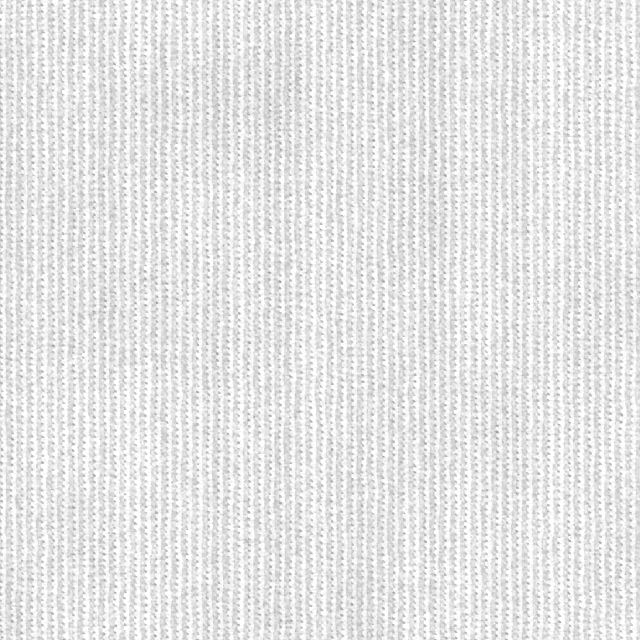
A three.js fragment shader for this texture:

```glsl
// Pale rib-knit cloth: narrow upright ribs of white, scalloped stitches beside
// grey furrows of slanted strands, with a small shadow under every stitch.
// Each rib is a column of cells; hashes and value noise vary shape and tone.

varying vec2 vUv;

const float RIBS = 62.0;            // columns across
const float STITCHES = 98.0;        // rows down
const float RIB_CENTER = 0.36;      // within a column, 0 to 1
const float RIB_HALF_WIDTH = 0.24;
const float SCALLOP = 0.13;         // depth of the toothed edge
const float EDGE_SOFT = 0.09;
const float WOBBLE = 0.10;          // sideways drift of ribs, in columns
const float STRAND_SLANT = 0.75;
const float GRAIN = 0.15;
const float BROAD_TONE = 0.035;

const vec3 WHITE = vec3(0.985);
const vec3 LIGHT = vec3(0.90);
const vec3 GREY = vec3(0.825);
const vec3 SHADOW = vec3(0.70);

float hash(vec2 p) {
  vec3 q = fract(vec3(p.xyx) * 0.1031);
  q += dot(q, q.yzx + 33.33);
  return fract((q.x + q.y) * q.z);
}

float noise(vec2 p) {
  vec2 i = floor(p);
  vec2 f = fract(p);
  f = f * f * (3.0 - 2.0 * f);
  float low = mix(hash(i), hash(i + vec2(1.0, 0.0)), f.x);
  float high = mix(hash(i + vec2(0.0, 1.0)), hash(i + vec2(1.0)), f.x);
  return mix(low, high, f.y);
}

// Soft elliptical spot, 1 at its center and 0 at its rim
float spot(vec2 p, vec2 radius) {
  return 1.0 - smoothstep(0.35, 1.0, length(p / radius));
}

void main() {
  // Column and stitch coordinates
  float x = vUv.x * RIBS;
  x += WOBBLE * (noise(vec2(x * 0.8, vUv.y * 34.0)) - 0.5) * 2.0;
  float column = floor(x);
  float u = fract(x);
  float y = vUv.y * STITCHES + hash(vec2(column, 7.0));
  y += 0.5 * noise(vec2(column * 3.7, vUv.y * 24.0));
  float row = floor(y);
  float v = fract(y);
  float stitch = hash(vec2(column, row) + 19.0);
  float ribTone = hash(vec2(column, 41.0)) - 0.5;

  // Furrow of slanted strands
  float strand = 0.5 + 0.5 * cos(6.28318 * (v + STRAND_SLANT * u));
  vec3 color = mix(GREY, LIGHT, 0.2 + 0.6 * strand);

  // White rib: scalloped on the left, gently rounded on the right
  float tooth = 1.0 - abs(2.0 * v - 1.0);
  float halfWidth = RIB_HALF_WIDTH + 0.05 * ribTone + 0.08 * (stitch - 0.5);
  float left = RIB_CENTER - halfWidth - SCALLOP * (tooth - 0.5);
  float right = RIB_CENTER + halfWidth + 0.4 * SCALLOP * (tooth - 0.5);
  float rib = smoothstep(left - EDGE_SOFT, left + EDGE_SOFT, u)
            * (1.0 - smoothstep(right - EDGE_SOFT, right + EDGE_SOFT, u));
  color = mix(color, WHITE, rib * (0.82 + 0.18 * stitch));

  // Shadow tick between teeth, and fainter dots along the other edge
  float tickY = (v < 0.5 ? v : v - 1.0) + 0.5 * (u - 0.14);
  float tick = spot(vec2(u - 0.14, tickY), vec2(0.22, 0.30));
  color = mix(color, SHADOW, tick * (0.4 + 0.6 * stitch));
  float dotMark = spot(vec2(u - 0.62, v - 0.5), vec2(0.12, 0.30));
  color = mix(color, SHADOW, dotMark * 0.55 * hash(vec2(row, column) + 5.0));

  // Fibre grain, stray dark fibres and broad unevenness
  float grain = noise(vUv * vec2(260.0, 300.0)) - 0.5;
  grain += 0.5 * (noise(vUv * vec2(400.0, 430.0) + 51.0) - 0.5);
  float fibre = smoothstep(0.78, 0.95, noise(vUv * vec2(110.0, 230.0) + 13.0));
  float broad = noise(vUv * vec2(9.0, 6.0)) - 0.5;
  color += GRAIN * grain * mix(1.0, 0.65, rib);
  color -= 0.05 * fibre;
  color += BROAD_TONE * broad + 0.025 * ribTone;

  gl_FragColor = vec4(clamp(color, 0.0, 1.0), 1.0);
}
```
